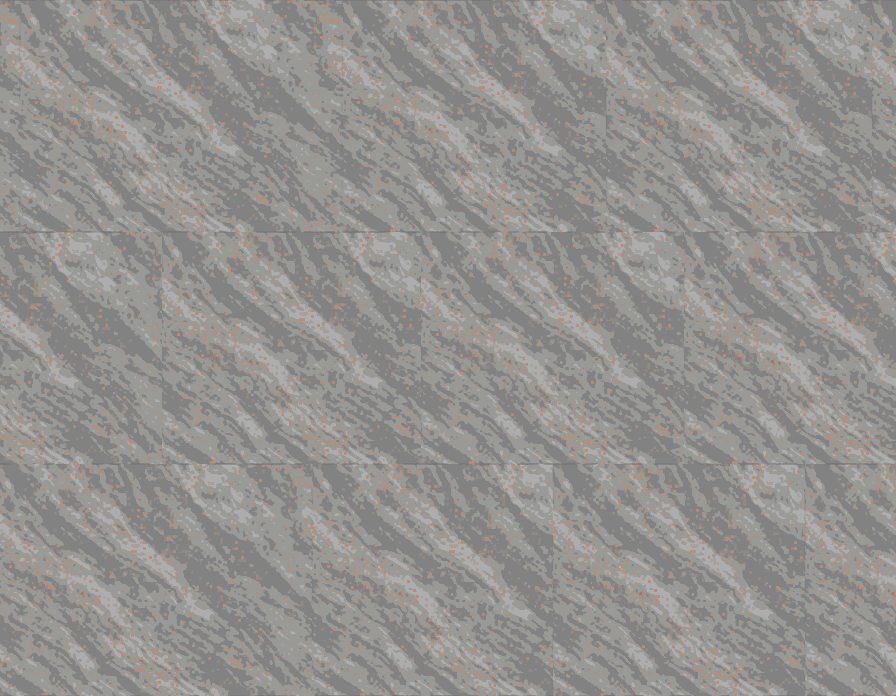
A WebGL 2 fragment shader for this texture:

```glsl
#version 300 es
precision highp float;
uniform vec2 u_resolution;
out vec4 outColor;

// Layout, in units of one row height
const float ROWS = 3.0;
const float STONE_WIDTH = 1.385;
const float BLEND_START = 1.12;
const vec4 STARTS_TOP = vec4(0.085, 1.475, 2.614, 3.76);
const vec4 STARTS_MIDDLE = vec4(-0.61, 0.70, 1.816, 2.95);
const vec4 STARTS_BOTTOM = vec4(-0.025, 1.345, 2.383, 3.47);
const float JOINT_WIDTH = 0.004;
const float JOINT_STRENGTH = 0.5;

// Surface
const float GRAIN_CELLS = 78.0;
const float DARK_LIMIT = 0.455;
const float LIGHT_LIMIT = 0.66;
const float TONE_SOFTNESS = 0.022;
const float WARM_BASE = 0.07;
const float ACCENT_SHARE = 0.16;
const vec2 KNOT_CENTER = vec2(0.80, 0.34);
const vec2 KNOT_RADIUS = vec2(0.05, 0.10);

// Colours
const vec3 DARK_GREY = vec3(0.51);
const vec3 MID_GREY = vec3(0.60, 0.60, 0.59);
const vec3 LIGHT_GREY = vec3(0.68);
const vec3 DARK_WARM = vec3(0.57, 0.54, 0.52);
const vec3 MID_WARM = vec3(0.64, 0.58, 0.54);
const vec3 LIGHT_WARM = vec3(0.66, 0.62, 0.59);
const vec3 RUST = vec3(0.72, 0.55, 0.46);
const vec3 JOINT_GREY = vec3(0.43);

float hash(vec2 cell) {
    vec3 h = fract(cell.xyx * 0.1031);
    h += dot(h, h.yzx + 33.33);
    return fract((h.x + h.y) * h.z);
}

float noise(vec2 p) {
    vec2 i = floor(p), f = fract(p);
    f = f * f * (3.0 - 2.0 * f);
    return mix(mix(hash(i), hash(i + vec2(1, 0)), f.x),
               mix(hash(i + vec2(0, 1)), hash(i + vec2(1, 1)), f.x), f.y);
}

float bell(float x, float width) {
    return exp(-x * x / (width * width));
}

// Returns tone and warmth; p.y runs downward from the top of the stone
vec2 stone(vec2 p) {
    // Coordinate across the curved, slanting grain
    float q = p.x - 0.75 * p.y - 0.25 * p.y * p.y;
    q += 0.07 * (noise(p * 4.0 + 11.0) - 0.5) + 0.025 * (noise(p * 13.0 + 37.0) - 0.5);

    // Mineral bands
    float seam = bell(q + 0.14, 0.10);
    float crest = bell(q - 0.30, 0.10) * (1.0 - smoothstep(0.35, 0.75, p.y));
    float tone = 0.46 + 0.15 * seam + 0.14 * crest + 0.08 * bell(q - 0.90, 0.13)
               + 0.08 * bell(q + 0.50, 0.13) - 0.12 * bell(q - 0.06, 0.045)
               - 0.07 * bell(q + 0.33, 0.05) - 0.04 * bell(q - 0.56, 0.16);

    // Streaks, blotches and fine grain
    tone += 0.36 * (noise(vec2(q * 17.0, p.y * 3.0) + 50.0) - 0.5);
    tone += 0.32 * (noise(vec2(q * 30.0, p.y * 14.0) + 90.0) - 0.5);
    tone += 0.26 * (noise(vec2(q * 56.0, p.y * 36.0) + 130.0) - 0.5);
    tone += 0.20 * (noise(p * GRAIN_CELLS + 170.0) - 0.5);

    // Fine parallel veins
    tone += 0.12 * sin(q * 125.0) * bell(q + 0.10, 0.08) * smoothstep(0.5, 0.8, p.y);
    tone += 0.08 * sin(q * 75.0) * bell(q - 0.63, 0.18) * (1.0 - smoothstep(0.2, 0.45, p.y));
    tone += 0.20 * bell(q - 0.76, 0.012) * (1.0 - smoothstep(0.2, 0.35, p.y));

    // Knot with a rusty rim
    float knot = length((p - KNOT_CENTER) / KNOT_RADIUS);
    float rim = bell(knot - 1.0, 0.35);
    tone += 0.08 * rim - 0.10 * bell(knot, 0.6);

    float patches = smoothstep(0.35, 0.8, noise(p * 7.0 + 210.0));
    float warmth = WARM_BASE + 0.22 * seam + 0.10 * crest + 0.25 * rim + 0.10 * patches;
    warmth += 0.35 * bell(length(p - vec2(0.39, 0.01)), 0.05);
    return vec2(tone, warmth);
}

void main() {
    vec2 wall = gl_FragCoord.xy / u_resolution.y * ROWS;
    float pixel = ROWS / u_resolution.y;
    float row = floor(wall.y);
    vec4 starts = row > 1.5 ? STARTS_TOP : row > 0.5 ? STARTS_MIDDLE : STARTS_BOTTOM;

    // Each later stone covers the end of the one before it
    float start = starts.x - STONE_WIDTH;
    float sideGap = abs(wall.x - starts.x);
    for (int i = 0; i < 4; i++) {
        if (wall.x >= starts[i]) start = starts[i];
        sideGap = min(sideGap, abs(wall.x - starts[i]));
    }
    vec2 p = vec2(wall.x - start, 1.0 - fract(wall.y));
    vec2 surface = mix(stone(p), stone(p - vec2(STONE_WIDTH, 0.0)),
                       smoothstep(BLEND_START, STONE_WIDTH, p.x));

    // Three flat tones, each with a warm partner
    float mid = smoothstep(DARK_LIMIT - TONE_SOFTNESS, DARK_LIMIT + TONE_SOFTNESS, surface.x);
    float light = smoothstep(LIGHT_LIMIT - TONE_SOFTNESS, LIGHT_LIMIT + TONE_SOFTNESS, surface.x);
    vec3 grey = mix(mix(DARK_GREY, MID_GREY, mid), LIGHT_GREY, light);
    vec3 warm = mix(mix(DARK_WARM, MID_WARM, mid), LIGHT_WARM, light);

    // Warm specks
    vec2 cell = floor(p * GRAIN_CELLS);
    vec2 offset = abs(fract(p * GRAIN_CELLS) - 0.5);
    float blur = 0.5 * pixel * GRAIN_CELLS;
    float speck = 1.0 - smoothstep(0.5 - blur, 0.5 + blur, max(offset.x, offset.y));
    speck *= step(hash(cell + 300.0), surface.y);
    warm = mix(warm, RUST, step(hash(cell + 500.0), ACCENT_SHARE));
    vec3 color = mix(grey, warm, speck);

    // Broken hairline joints, fainter on the sides
    float rowGap = min(p.y, 1.0 - p.y);
    float joint = 1.0 - smoothstep(JOINT_WIDTH - pixel * 0.5, JOINT_WIDTH + pixel * 0.5, rowGap);
    float side = 1.0 - smoothstep(0.0, JOINT_WIDTH + pixel * 0.5, sideGap);
    float broken = smoothstep(0.35, 0.6, noise(wall * 24.0 + 700.0));
    color = mix(color, JOINT_GREY, JOINT_STRENGTH * broken * max(joint, 0.4 * side));
    outColor = vec4(color, 1.0);
}
```
